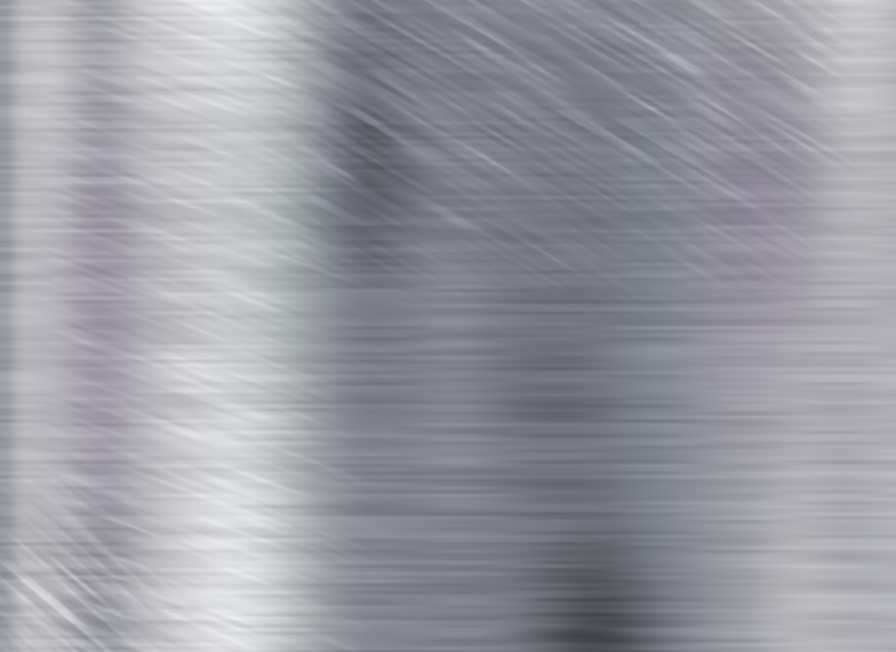
Give the GLSL for this texture, as a WebGL 1 fragment shader.

```glsl
precision highp float;
// Brushed steel sheet: soft vertical reflections, horizontal grain and slanted scratches.

uniform vec2 u_resolution;

const float LIGHT_STEEL = 0.72;
const float SLATE_DROP = 0.22;
const float RIGHT_RISE = 0.19;
const float GRAIN_GAIN = 0.085;
const float SCRATCH_GAIN = 0.17;
const vec2 FINE_GRAIN = vec2(7.0, 175.0);    // cells along and across the brushing
const vec2 BROAD_GRAIN = vec2(2.5, 70.0);
const vec2 SCRATCH_GRAIN = vec2(11.0, 150.0);
const vec3 COOL_TINT = vec3(-0.012, -0.004, 0.038);
const vec3 NEUTRAL_TINT = vec3(-0.003, 0.0, 0.016);
const vec3 VIOLET_TINT = vec3(0.012, -0.013, 0.012);
const vec3 GREEN_TINT = vec3(-0.010, 0.008, -0.004);

float hash(vec2 p) {
    vec3 q = fract(p.xyx * 0.1031);
    q += dot(q, q.yzx + 33.33);
    return fract((q.x + q.y) * q.z);
}

float noise(vec2 p) {
    vec2 cell = floor(p);
    vec2 f = fract(p);
    f = f * f * (3.0 - 2.0 * f);
    float low = mix(hash(cell), hash(cell + vec2(1.0, 0.0)), f.x);
    float high = mix(hash(cell + vec2(0.0, 1.0)), hash(cell + 1.0), f.x);
    return mix(low, high, f.y);
}

// Soft elliptical patch of light or shade
float glow(vec2 uv, vec2 centre, vec2 size) {
    vec2 d = (uv - centre) / size;
    return exp(-dot(d, d));
}

// Noise stretched along a line that falls to the right by the given angle
float streaks(vec2 p, float angle, vec2 density) {
    float c = cos(angle);
    float s = sin(angle);
    vec2 q = vec2(c * p.x - s * p.y, s * p.x + c * p.y);
    return noise(q * density + 40.0);
}

// Sparse thin scratches, centred near zero
float scratches(vec2 p, float angle) {
    float fine = streaks(p, angle, SCRATCH_GRAIN);
    float faint = streaks(p + 3.7, angle + 0.06, SCRATCH_GRAIN * vec2(0.5, 0.8));
    return 0.4 * (fine - 0.5) + 0.9 * (pow(fine * faint, 2.0) - 0.1);
}

// Broad reflections over the sheet
float reflections(vec2 uv) {
    float v = LIGHT_STEEL - 0.12 * (1.0 - smoothstep(0.0, 0.03, uv.x));
    v -= SLATE_DROP * smoothstep(0.28, 0.42, uv.x);
    v += RIGHT_RISE * smoothstep(0.66, 0.95, uv.x);

    // left strips
    v -= 0.10 * exp(-pow(abs(uv.x - 0.115) / 0.045, 2.0));
    v += 0.06 * exp(-pow(abs(uv.x - 0.25) / 0.065, 2.0));
    v += 0.05 * glow(uv, vec2(0.06, 0.90), vec2(0.03, 0.28));
    v += 0.05 * glow(uv, vec2(0.155, 1.00), vec2(0.04, 0.20));
    v += 0.10 * glow(uv, vec2(0.245, 1.02), vec2(0.075, 0.13));
    v += 0.09 * glow(uv, vec2(0.26, 0.10), vec2(0.075, 0.26));

    // slate centre
    v -= 0.10 * glow(uv, vec2(0.412, 0.76), vec2(0.055, 0.20));
    v += 0.035 * glow(uv, vec2(0.505, 0.45), vec2(0.04, 0.22));
    v -= 0.06 * glow(uv, vec2(0.62, 0.42), vec2(0.075, 0.26));
    v += 0.035 * glow(uv, vec2(0.60, 1.05), vec2(0.32, 0.20));
    v -= 0.20 * glow(uv, vec2(0.665, 0.0), vec2(0.07, 0.17));
    v += 0.03 * glow(uv, vec2(0.40, 0.15), vec2(0.06, 0.18));

    // right side
    v += 0.09 * glow(uv, vec2(0.955, 1.0), vec2(0.05, 0.28));
    v -= 0.08 * glow(uv, vec2(0.865, 0.73), vec2(0.07, 0.20));
    v += 0.05 * glow(uv, vec2(0.885, 0.08), vec2(0.05, 0.16));
    v -= 0.03 * glow(uv, vec2(0.94, 0.28), vec2(0.035, 0.16));
    return v;
}

void main() {
    vec2 uv = gl_FragCoord.xy / u_resolution;
    vec2 p = gl_FragCoord.xy / u_resolution.y;
    float v = reflections(uv);

    // tint: blue in the mid greys, violet and green casts in places
    float cool = exp(-pow(abs(v - 0.49) / 0.15, 2.0));
    vec3 color = vec3(v) + mix(NEUTRAL_TINT, COOL_TINT, cool);
    float violet = glow(uv, vec2(0.11, 0.5), vec2(0.06, 0.35))
                 + glow(uv, vec2(0.85, 0.65), vec2(0.08, 0.30));
    float green = glow(uv, vec2(0.32, 0.6), vec2(0.06, 0.45))
                + glow(uv, vec2(0.73, 0.5), vec2(0.05, 0.40));
    color += VIOLET_TINT * violet + GREEN_TINT * green;

    // horizontal grain
    float grain = streaks(p, 0.0, FINE_GRAIN) - 0.5;
    grain += 0.45 * (streaks(p + 9.1, 0.015, BROAD_GRAIN) - 0.5);

    // slanted scratches, strongest above the centre and in the lower left corner
    float upper = smoothstep(0.45, 0.85, uv.y) * smoothstep(0.22, 0.42, uv.x)
                * (1.0 - smoothstep(0.88, 0.97, uv.x));
    float left = 0.55 * (1.0 - smoothstep(0.25, 0.5, uv.x)) * smoothstep(0.02, 0.1, uv.x);
    float corner = glow(uv, vec2(0.08, 0.05), vec2(0.09, 0.17));
    float marks = upper * scratches(p, 0.52) + left * scratches(p + 5.3, 0.34)
                + 1.3 * corner * scratches(p + 2.1, 0.70);

    color += GRAIN_GAIN * (1.0 - 0.45 * upper) * grain + SCRATCH_GAIN * marks;
    gl_FragColor = vec4(clamp(color, 0.0, 1.0), 1.0);
}
```
